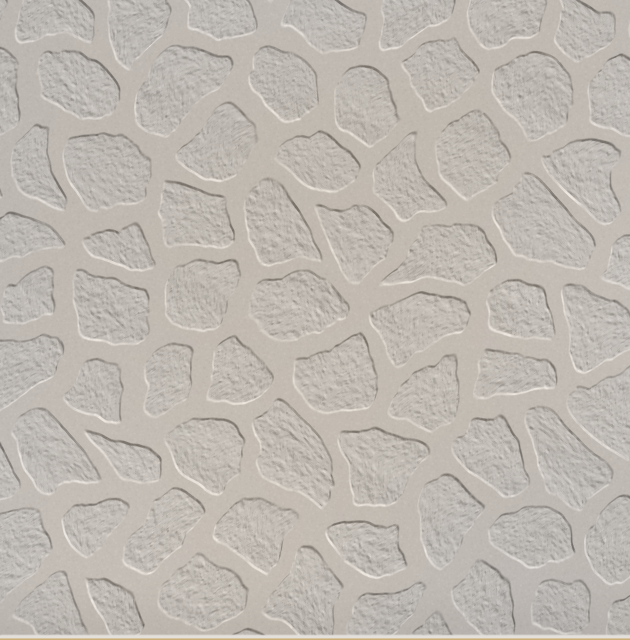
Reproduce this texture procedurally as a WebGL 2 fragment shader.

```glsl
#version 300 es
precision highp float;
// Pale plaster wall with irregular, pitted stone shapes pressed into it.
// A warped Voronoi layout gives the stones, cellular blobs their rough faces,
// and a height difference along the light direction shades the relief.

uniform vec2 u_resolution;
out vec4 fragColor;

const vec2  CELL        = vec2(0.138, 0.114); // mean stone spacing
const float JITTER      = 0.72;
const vec2  INSET       = vec2(0.011, 0.018); // half joint width, min and max
const float ROUNDING    = 0.005;
const float EDGE        = 0.0018;             // softness of the stone rim
const float COARSE      = 68.0;               // blobs per unit
const float FINE        = 150.0;
const float ROUGHNESS   = 0.27;
const vec2  LIGHT_DIR   = vec2(0.50, 0.866);
const float LIGHT_STEP  = 0.002;
const float SHADOW      = 0.25;
const float GLOW        = 0.14;
const vec3  MORTAR      = vec3(0.750, 0.728, 0.704);
const vec3  STONE       = vec3(0.742, 0.726, 0.708);
const vec3  LEDGE       = vec3(0.890, 0.875, 0.855);
const vec3  LEDGE_LINE  = vec3(0.800, 0.690, 0.480);

vec2 hash2(vec2 c) {
    uvec2 v = uvec2(ivec2(c) + 4096) * 1664525u + 1013904223u;
    v.x += v.y * 1664525u;
    v.y += v.x * 1664525u;
    v ^= v >> 16u;
    v.x += v.y * 1664525u;
    v.y += v.x * 1664525u;
    v ^= v >> 16u;
    return vec2(v & 0xffffu) / 65535.0;
}

// Layered sines that bend straight borders into ragged ones
vec2 warp(vec2 p) {
    float freq = 17.0, amp = 0.013;
    for (int i = 0; i < 5; i++) {
        p += amp * sin(freq * p.yx + vec2(1.3, 4.1) * float(i + 1));
        p += 0.4 * amp * sin(freq * 1.37 * (p.x + p.y) + vec2(0.0, 2.0));
        freq *= 1.95;
        amp *= 0.47;
    }
    return p;
}

vec2 stoneSite(vec2 id) {
    vec2 stagger = vec2(0.5 * mod(id.y, 2.0), 0.0);
    return (id + 0.5 + stagger + JITTER * (hash2(id) - 0.5)) * CELL;
}

// x: rounded distance to the cell border, yz: random values of the cell
vec3 stoneCell(vec2 p) {
    vec2 base = floor(p / CELL), nearId = base, nearVec = vec2(9.0);
    for (int j = -2; j <= 2; j++)
    for (int i = -2; i <= 2; i++) {
        vec2 id = base + vec2(i, j), v = stoneSite(id) - p;
        if (dot(v, v) < dot(nearVec, nearVec)) { nearVec = v; nearId = id; }
    }
    float sum = 1e-20;
    for (int j = -2; j <= 2; j++)
    for (int i = -2; i <= 2; i++) {
        vec2 v = stoneSite(base + vec2(i, j)) - p, side = v - nearVec;
        if (dot(side, side) > 1e-6)
            sum += exp(-dot(0.5 * (v + nearVec), normalize(side)) / ROUNDING);
    }
    return vec3(-ROUNDING * log(sum), hash2(nearId + 57.0));
}

// Cellular bumps (positive) and pits (negative) of random radius
float blobs(vec2 q) {
    vec2 base = floor(q);
    float h = 0.0;
    for (int j = -1; j <= 1; j++)
    for (int i = -1; i <= 1; i++) {
        vec2 c = base + vec2(i, j), rnd = hash2(c);
        float radius = mix(0.15, 0.70, fract(rnd.x * 17.0));
        float bump = 1.0 - smoothstep(0.35 * radius, radius, length(c + rnd - q));
        h += bump * (fract(rnd.y * 23.0) > 0.45 ? 1.0 : -1.0);
    }
    return h;
}

// x: height of the wall, y: stone coverage
vec2 relief(vec2 p) {
    vec2 w = warp(p);
    vec3 cell = stoneCell(w);
    float inside = smoothstep(-EDGE, EDGE, cell.x - mix(INSET.x, INSET.y, cell.y));
    float depth = 0.80 + 0.25 * sin(31.0 * p.x + 3.0 * sin(23.0 * p.y));
    float rough = mix(0.6, 1.15, cell.z) * blobs(w * COARSE) + 0.6 * blobs(w * FINE + 9.0);
    return vec2(inside * (ROUGHNESS * rough - depth), inside);
}

void main() {
    vec2 p = gl_FragCoord.xy / u_resolution.y;
    vec2 ahead = relief(p + LIGHT_DIR * LIGHT_STEP);
    vec2 behind = relief(p - LIGHT_DIR * LIGHT_STEP);
    float rise = ahead.x - behind.x;
    vec3 color = mix(MORTAR, STONE, 0.5 * (ahead.y + behind.y));

    // Uneven daylight and warm stains
    float tone = sin(4.1 * p.x + 1.8 * sin(3.3 * p.y)) + sin(5.3 * p.y - 2.6 * p.x + 1.0);
    color += 0.010 * tone + 0.020 * (p.x - 0.5) - 0.03 * (1.0 - smoothstep(0.0, 0.10, p.y));
    color += vec3(0.010, 0.002, -0.012) * sin(3.0 * p.x) * sin(3.1 * p.y + 0.6 * tone);

    // Relief shading and fine plaster grain
    color -= (rise > 0.0 ? SHADOW : GLOW) * clamp(rise, -1.2, 1.1);
    color += 0.012 * blobs(p * 210.0 + 31.0);

    // Pale ledge along the foot of the wall
    color = mix(LEDGE, color, smoothstep(0.006, 0.010, p.y));
    color = mix(LEDGE_LINE, color, smoothstep(0.001, 0.004, p.y));
    fragColor = vec4(color, 1.0);
}
```
